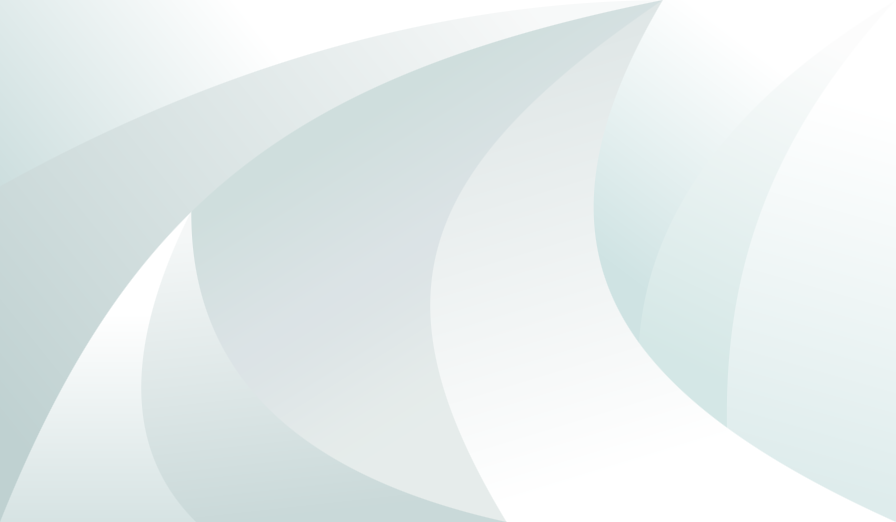
A Shadertoy shader for this background:

```glsl
// Pale grey-green overlapping leaf shapes with soft gradients and curved edges.

// Coverage of the inner side of a conic arc: a and c are its ends, b its control point.
float insideArc(vec2 p, vec2 a, vec2 b, vec2 c, float weight) {
    vec2 u = b - a, v = c - a, q = p - a;
    float area = u.x * v.y - u.y * v.x;
    float wb = (q.x * v.y - q.y * v.x) / area;
    float wc = (u.x * q.y - u.y * q.x) / area;
    float wa = 1.0 - wb - wc;
    float f = wb * wb - 4.0 * weight * weight * wa * wc;
    return clamp(0.5 - f / max(fwidth(f), 1e-6), 0.0, 1.0);
}

// Position along a linear gradient, 0 at start and 1 at end.
float along(vec2 p, vec2 start, vec2 end) {
    vec2 d = end - start;
    return clamp(dot(p - start, d) / dot(d, d), 0.0, 1.0);
}

void mainImage(out vec4 fragColor, in vec2 fragCoord) {
    vec2 p = fragCoord / iResolution.xy * vec2(1.714, 1.0);
    vec2 leafTip = vec2(1.268, 1.0), stem = vec2(0.366, 0.596), corner = vec2(1.714, 1.0);
    vec3 white = vec3(1.0);

    // Backdrop and the rear band
    vec3 color = mix(vec3(0.80, 0.87, 0.87), white, along(p, vec2(0.0, 0.64), vec2(0.45, 1.0)));
    vec3 band = mix(vec3(0.75, 0.82, 0.82), vec3(0.97, 0.975, 0.975),
                    along(p, vec2(0.0, 0.2), vec2(1.0, 1.0)));
    float bandEdge = 0.643 + p.x * (0.556 - 0.2166 * p.x) - p.y;
    color = mix(color, band, clamp(0.5 + bandEdge / fwidth(bandEdge), 0.0, 1.0));

    // White lower petal and its shaded fold
    float body = insideArc(p, vec2(0.0), vec2(0.324, 0.811), leafTip, 1.3);
    vec3 petal = mix(vec3(0.84, 0.89, 0.89), white, along(p, vec2(0.0), vec2(0.0, 0.4)));
    vec3 fold = mix(vec3(0.96, 0.97, 0.97), vec3(0.79, 0.85, 0.85),
                    along(p, vec2(0.36, 0.55), vec2(0.42, 0.0)));
    petal = mix(petal, fold, insideArc(p, stem, vec2(0.17, 0.203), vec2(0.375, 0.0), 1.0));

    // Main leaf and its light inner face
    float t = along(p, vec2(0.40, 0.60), vec2(0.70, 0.12));
    vec3 leaf = mix(vec3(0.81, 0.87, 0.865), vec3(0.86, 0.89, 0.90), min(t * 2.2, 1.0));
    leaf = mix(leaf, vec3(0.90, 0.925, 0.92), smoothstep(0.45, 1.0, t));
    vec3 face = mix(vec3(0.87, 0.90, 0.90), white, along(p, vec2(0.95, 0.92), vec2(1.2, 0.1)));
    leaf = mix(leaf, face, insideArc(p, leafTip, vec2(0.627, 0.565), vec2(0.969, 0.0), 1.3));
    petal = mix(petal, leaf, insideArc(p, stem, vec2(0.362, 0.134), vec2(0.969, 0.0), 1.0));
    color = mix(color, petal, body);

    // Right panel with two nested sheets
    vec3 panel = mix(vec3(0.81, 0.89, 0.89), white, along(p, vec2(1.15, 0.5), vec2(1.45, 0.9)));
    vec3 sheet = mix(vec3(0.83, 0.905, 0.90), vec3(0.99), along(p, vec2(1.3, 0.3), vec2(1.6, 0.92)));
    panel = mix(panel, sheet, insideArc(p, corner, vec2(1.234, 0.71), vec2(1.221, 0.32), 1.0));
    sheet = mix(vec3(0.87, 0.925, 0.925), white, along(p, vec2(1.45, 0.1), vec2(1.65, 0.8)));
    panel = mix(panel, sheet, insideArc(p, corner, vec2(1.377, 0.632), vec2(1.391, 0.161), 1.1));
    color = mix(color, panel, insideArc(p, leafTip, vec2(0.895, 0.368), vec2(1.714, 0.0), 1.15));

    fragColor = vec4(color, 1.0);
}
```
